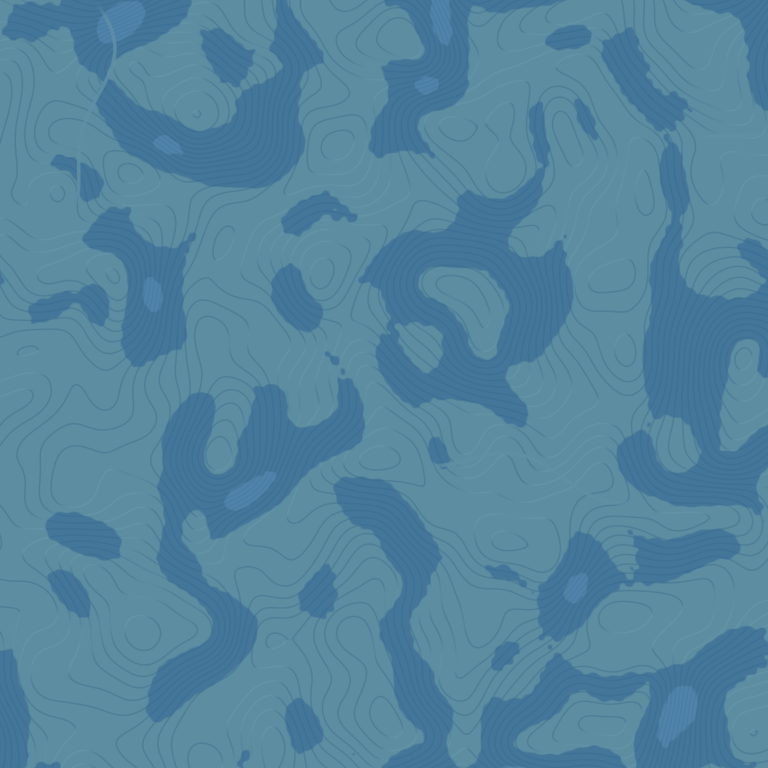
Write a Shadertoy shader that draws this texture.

```glsl
// Sum of waves in spread directions: xy = gradient, z = height, w = slope over its spread
vec4 terrain(vec2 p) {
    vec2 gradient = vec2(0.0);
    float height = 0.0, energy = 0.0;
    for (int i = 0; i < 36; i++) {
        float n = float(i);
        float frequency = 1.9 * pow(6.5, n / 35.0);
        float steepness = pow(frequency, -0.55);
        vec2 direction = vec2(cos(n * 2.39996), sin(n * 2.39996));
        float k = 6.28318 * frequency;
        float phase = k * dot(direction, p) + 6.28318 * fract(sin(n * 12.99 + 4.1) * 4375.5);
        height += steepness / k * sin(phase);
        gradient += steepness * direction * cos(phase);
        energy += 0.25 * steepness * steepness;
    }
    float spread = sqrt(energy);
    return vec4(gradient * 65.0, height * 65.0, length(gradient)) / spread;
}

// Thin winding streams, each fading out at both ends
float streams(vec2 p, float pixel) {
    float cover = 0.0;
    for (int i = 0; i < 3; i++) {
        float n = float(i);
        vec2 q = i == 1 ? p.yx : p;
        float start = fract(0.56 + n * 0.17);
        float bend = 13.0 * q.x + n * 2.1;
        float path = fract(0.38 + n * 0.73) + 0.028 * sin(bend) + 0.012 * sin(2.3 * bend);
        float tilt = 0.364 * cos(bend) + 0.359 * cos(2.3 * bend);
        float gap = abs(q.y - path) / sqrt(1.0 + tilt * tilt);
        float reach = smoothstep(start, start + 0.02, q.x)
                    * (1.0 - smoothstep(start + 0.24, start + 0.27, q.x));
        cover = max(cover, reach * (1.0 - smoothstep(0.002 - pixel * 0.5, 0.002 + pixel, gap)));
    }
    return cover;
}

void mainImage(out vec4 fragColor, in vec2 fragCoord) {
    vec2 p = fragCoord / iResolution.y;
    float pixel = 1.0 / iResolution.y;
    vec4 land = terrain(p);

    // Steep ground turns dark, the steepest turns bright blue, with slightly stepped borders
    float slope = land.w + 0.05 * sin(p.x * 270.0) * sin(p.y * 270.0);
    float soft = max(fwidth(slope), 0.001);
    float steep = smoothstep(-soft, soft, slope - 1.36);
    float steepest = smoothstep(-soft, soft, slope - 2.7);

    vec3 ground = vec3(0.362, 0.552, 0.632);
    vec3 color = mix(ground, vec3(0.263, 0.463, 0.595), steep);
    color = mix(color, vec3(0.315, 0.515, 0.66), steepest);

    // Height contours, darker on one side of each hill and faintly lit on the other
    float rise = max(length(land.xy), 9.0);
    float gap = abs(fract(land.z) - 0.5) / rise;
    float contour = 1.0 - smoothstep(0.0, 0.0012 + pixel * 0.6, gap);
    float lit = smoothstep(0.2, 0.9, dot(land.xy / rise, vec2(-0.6, 0.8)));
    vec3 ink = mix(vec3(-0.055, -0.055, -0.04), vec3(0.022, 0.025, 0.022), lit);
    vec3 steepInk = vec3(-0.025, -0.022, -0.008);
    color += contour * mix(ink, steepInk, steep);

    color = mix(color, ground + 0.01, 0.85 * streams(p, pixel));
    fragColor = vec4(color, 1.0);
}
```
